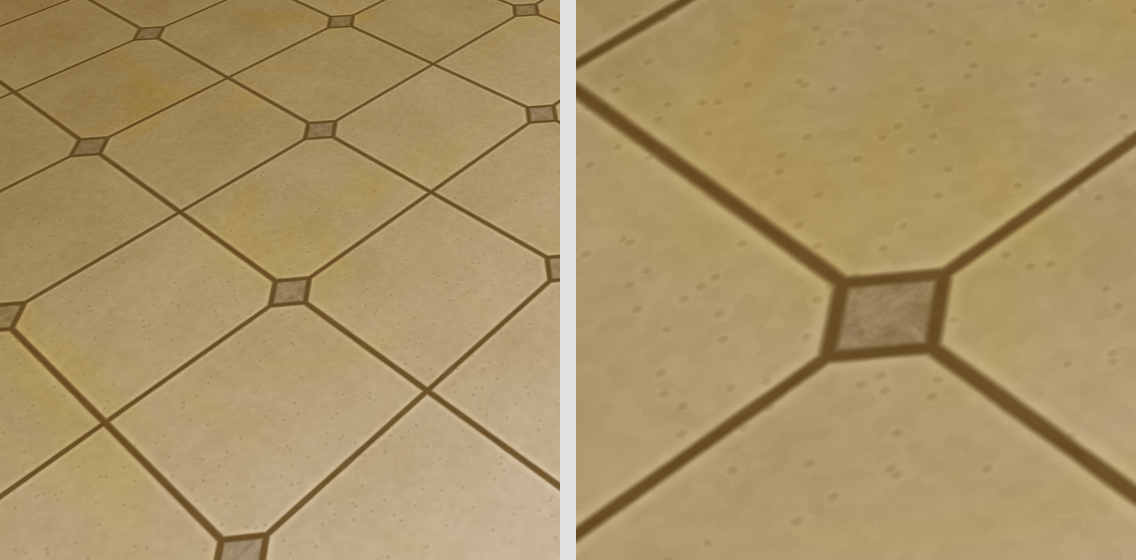
Left, the full canvas; right, a detail of the centre.
A WebGL 1 fragment shader for this texture:

```glsl
precision highp float;
// Beige floor tiles with clipped corners and small square insets, seen in perspective.
uniform vec2 u_resolution;

float cross2(vec2 a, vec2 b) { return a.x * b.y - a.y * b.x; }

vec2 hash2(vec2 p) {
  p = vec2(dot(p, vec2(127.1, 311.7)), dot(p, vec2(269.5, 183.3)));
  return fract(sin(p) * 4375.85);
}

// Canvas position to floor position; grout lines lie on whole numbers
vec2 floorPlane(vec2 p) {
  vec2 u = vec2(0.1616, -0.2100) + 0.1091 * p;
  vec2 v = vec2(0.3564, 0.2674) - 0.1365 * p;
  vec2 r = p - vec2(0.5182, 0.4792);
  return vec2(cross2(r, v), cross2(u, r)) / cross2(u, v);
}

// Soft clouds from layered, warped sines, about -1 to 1
float clouds(vec2 p) {
  float sum = 0.0, amp = 0.5;
  for (int i = 0; i < 5; i++) {
    p = mat2(0.8, 0.6, -0.6, 0.8) * p * 1.7 + 1.3;
    p += 0.7 * sin(p.yx * 0.8);
    sum += amp * sin(p.x) * sin(p.y);
    amp *= 0.75;
  }
  return sum;
}

// Cellular speckle: x is the distance to the nearest grain, y its random tone
vec2 grains(vec2 p) {
  vec2 cell = floor(p), nearest = vec2(2.0, 0.5);
  for (int j = -1; j <= 1; j++) {
    for (int i = -1; i <= 1; i++) {
      vec2 id = cell + vec2(float(i), float(j));
      vec2 h = hash2(id);
      float d = length(id + h - p);
      if (d < nearest.x) nearest = vec2(d, fract(h.x * 7.3 + h.y * 3.1));
    }
  }
  return nearest;
}

void main() {
  vec2 p = gl_FragCoord.xy / u_resolution;
  vec2 uv = floorPlane(p);

  // Distance to the grout, with an inset at every second crossing
  vec2 node = floor(uv + 0.5);
  vec2 f = abs(uv - node);
  float seam = min(f.x, f.y);
  float inset = 1.0;
  if (mod(node.x + node.y, 2.0) < 0.5) {
    inset = (f.x + f.y - 0.122) * 0.707;
    seam = inset < 0.0 ? -inset : min(seam, inset);
  }
  float px = 0.0045 / (0.45 + 0.75 * (1.0 - p.y));

  // Light falls off toward the upper left
  float light = 0.35 * p.x + 0.65 * (1.0 - p.y);
  vec2 tileTone = hash2(floor(uv) + 3.0) - 0.5;
  float mottle = clouds(uv * 2.6 + tileTone * 9.0);
  light += 0.07 * tileTone.x + 0.07 * mottle;
  vec3 dark = vec3(0.55, 0.45, 0.26);
  vec3 mid = vec3(0.685, 0.592, 0.425);
  vec3 pale = vec3(0.785, 0.712, 0.605);
  vec3 color = light < 0.5 ? mix(dark, mid, light * 2.0) : mix(mid, pale, light * 2.0 - 1.0);

  // Ochre stains, fine grain and sparse pits
  color.b -= 0.05 * smoothstep(0.1, 0.9, clouds(uv * 1.3 + 5.0));
  vec2 grain = grains(uv * 34.0);
  color += 0.022 * (grain.y - 0.5) + 0.008 * clouds(uv * 21.0);
  color -= 0.06 * step(0.93, grain.y) * (1.0 - smoothstep(0.1, 0.45, grain.x));

  // Insets are duller, with coarse dark flecks
  float insideInset = 1.0 - smoothstep(-px, px, inset);
  vec3 insetColor = color * vec3(0.84, 0.82, 0.82) + 0.05 * clouds(uv * 30.0);
  color = mix(color, insetColor, insideInset);

  // Pale worn rim beside the seam, then the grout itself
  float rim = smoothstep(0.012, 0.022, seam) * (1.0 - smoothstep(0.022, 0.048, seam));
  color += rim * (1.0 - insideInset) * (0.025 + 0.035 * light);
  float wear = clouds(uv * 9.0);
  float width = 0.0135 + 0.0015 * wear;
  float grout = 1.0 - smoothstep(width - px - 0.003, width + px + 0.003, seam);
  vec3 groutColor = mix(vec3(0.35, 0.25, 0.09), vec3(0.42, 0.31, 0.15), light);
  color = mix(color, groutColor + 0.025 * wear, grout * 0.93);

  gl_FragColor = vec4(color, 1.0);
}
```
